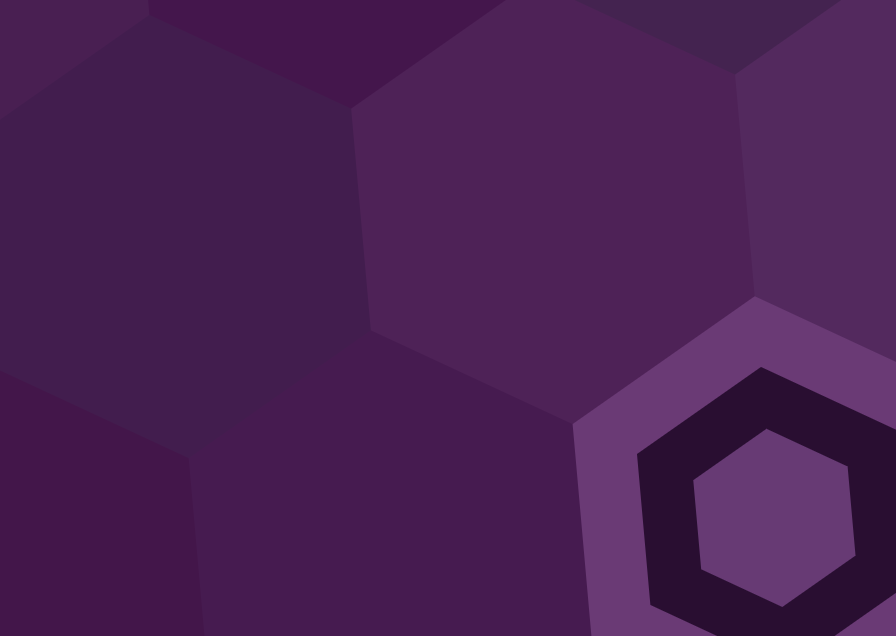
Reproduce this background procedurally as a Shadertoy shader.

```glsl
// A tilted honeycomb of large, flat plum cells, one of them lit and
// holding a dark hexagon ring. Cells are blended by their antialiased
// hexagon coverage, so neighbours share smooth edges.

// All lengths are fractions of the canvas height.
const vec2  GRID_CENTER = vec2(0.8694, 0.6817);
const float GRID_TILT   = 0.0885;   // radians, counterclockwise
const float APOTHEM     = 0.3030;   // cell center to edge
const vec2  ACCENT_CELL = vec2(1.0, -1.0);
const float RING_OUTER  = 0.681;    // fractions of the apothem
const float RING_INNER  = 0.402;
const vec3  RING_COLOR  = vec3(0.161, 0.055, 0.194);
const vec3  CORE_COLOR  = vec3(0.402, 0.227, 0.455);

// Cell tints, repeated over the grid in blocks of four by three.
const vec3 CELL_TINTS[12] = vec3[12](
    vec3(0.275, 0.106, 0.314), vec3(0.263, 0.086, 0.290),
    vec3(0.275, 0.106, 0.314), vec3(0.416, 0.227, 0.459),
    vec3(0.263, 0.086, 0.290), vec3(0.259, 0.114, 0.306),
    vec3(0.306, 0.133, 0.341), vec3(0.325, 0.161, 0.369),
    vec3(0.286, 0.122, 0.322), vec3(0.267, 0.086, 0.298),
    vec3(0.267, 0.137, 0.314), vec3(0.286, 0.122, 0.322));

const float SIN60 = 0.8660254;

// Distance from a hexagon's center, measured along its edge normals.
float hexRadius(vec2 p) {
    p = abs(p);
    return max(p.x, dot(p, vec2(0.5, SIN60)));
}

float coverage(float signedDistance, float pixel) {
    return clamp(0.5 - signedDistance / pixel, 0.0, 1.0);
}

vec2 cellCenter(vec2 cell) {
    return 2.0 * APOTHEM * vec2(cell.x + 0.5 * cell.y, SIN60 * cell.y);
}

vec2 nearestCell(vec2 p) {
    float row = p.y / (2.0 * APOTHEM * SIN60);
    return round(vec2(p.x / (2.0 * APOTHEM) - 0.5 * row, row));
}

vec3 cellTint(vec2 cell) {
    vec2 slot = mod(cell + vec2(2.0, 1.0), vec2(4.0, 3.0));
    return CELL_TINTS[int(slot.x + 0.5) + 4 * int(slot.y + 0.5)];
}

void mainImage(out vec4 fragColor, in vec2 fragCoord) {
    float pixel = 1.0 / iResolution.y;
    float c = cos(GRID_TILT), s = sin(GRID_TILT);
    vec2 p = fragCoord * pixel - GRID_CENTER;
    p = vec2(c * p.x + s * p.y, c * p.y - s * p.x);

    // Honeycomb: average the cells that cover this pixel.
    vec2 base = nearestCell(p);
    vec3 sum = vec3(0.0);
    float total = 0.0;
    for (int j = -1; j <= 1; j++) {
        for (int i = -1; i <= 1; i++) {
            vec2 cell = base + vec2(i, j);
            float d = hexRadius(p - cellCenter(cell)) - APOTHEM;
            float weight = coverage(d, pixel);
            sum += weight * cellTint(cell);
            total += weight;
        }
    }
    vec3 color = sum / max(total, 0.001);

    // Dark ring and its core inside the accent cell.
    float r = hexRadius(p - cellCenter(ACCENT_CELL));
    color = mix(color, RING_COLOR, coverage(r - RING_OUTER * APOTHEM, pixel));
    color = mix(color, CORE_COLOR, coverage(r - RING_INNER * APOTHEM, pixel));

    fragColor = vec4(color, 1.0);
}
```
